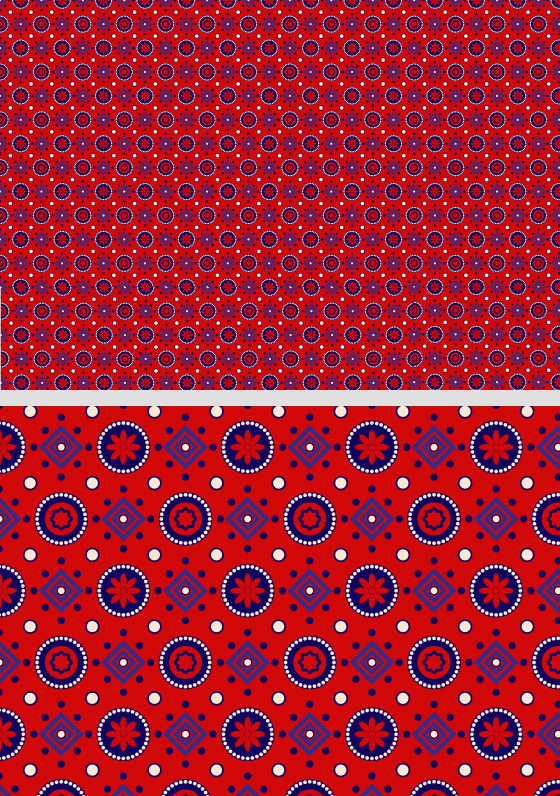
Top, the full canvas; bottom, a detail of the centre.
Write a WebGL 1 fragment shader that draws this pattern.

```glsl
precision highp float;
// Foulard print: beaded medallions and dotted diamonds alternate like a chessboard,
// with cream spots at the cell corners. Rows swap between flower and ring medallions.
// The canvas is 1152 units wide; the lower part is slipped a little along two seams.

uniform vec2 u_resolution;

const float PI = 3.14159265;
const vec2 CELL = vec2(42.6, 49.2);
const vec3 RED = vec3(0.82, 0.03, 0.03);
const vec3 NAVY = vec3(0.06, 0.02, 0.36);
const vec3 BLUE = vec3(0.20, 0.17, 0.52);
const vec3 CREAM = vec3(0.98, 0.91, 0.83);

float pixelSize;

// Coverage of a shape from its signed distance.
float fill(float d) {
  return clamp(0.5 - d / pixelSize, 0.0, 1.0);
}

// Angle within one of n equal sectors, centred on zero.
float foldAngle(float angle, float n) {
  float sector = 2.0 * PI / n;
  return mod(angle + 0.5 * sector, sector) - 0.5 * sector;
}

float diamond(vec2 p, float radius) {
  return (abs(p.x) + abs(p.y) - radius) * 0.7071;
}

vec3 drawMedallion(vec3 color, vec2 p, bool isFlower) {
  float r = length(p);
  float angle = atan(p.y, p.x + 1e-5);
  color = mix(color, NAVY, fill(r - 18.4));

  // Rim of small beads
  float beadAngle = foldAngle(angle, 32.0);
  vec2 bead = r * vec2(cos(beadAngle), sin(beadAngle)) - vec2(16.6, 0.0);
  color = mix(color, CREAM, fill(length(bead) - 1.25));

  if (isFlower) {
    // Eight pointed petals around a small heart
    float petalAngle = foldAngle(angle, 8.0);
    vec2 petal = r * vec2(cos(petalAngle), sin(petalAngle)) - vec2(6.8, 0.0);
    float d = (length(petal / vec2(5.0, 2.2)) - 1.0) * 2.2;
    color = mix(color, RED, fill(min(d, r - 2.2)));
  } else {
    // Red disc with a scalloped ring
    color = mix(color, RED, fill(r - 11.3));
    float scallop = 6.3 + 0.6 * cos(8.0 * angle);
    color = mix(color, NAVY, fill(abs(r - scallop) - 1.1));
  }
  return color;
}

vec3 drawDiamond(vec3 color, vec2 p) {
  // Nested outlines
  color = mix(color, BLUE, fill(abs(diamond(p, 13.2)) - 1.5));
  color = mix(color, BLUE, fill(abs(diamond(p, 7.0)) - 1.3));
  color = mix(color, NAVY, fill(length(p) - 3.2));
  color = mix(color, CREAM, fill(length(p) - 2.3));

  // Dots off the four points and the four sides
  vec2 q = abs(p);
  float dots = min(length(q - vec2(18.8, 0.0)), length(q - vec2(0.0, 20.5)));
  dots = min(dots, length(q - vec2(11.0, 11.5)));
  return mix(color, NAVY, fill(dots - 2.5));
}

void main() {
  pixelSize = 1152.0 / u_resolution.x;
  vec2 canvas = vec2(gl_FragCoord.x, u_resolution.y - gl_FragCoord.y) * pixelSize;

  // Slip of the cloth below the horizontal seam
  vec2 p = canvas - vec2(0.0, 0.5);
  bool belowSeam = canvas.y > 589.5;
  if (belowSeam) {
    p += canvas.x < 850.0 ? vec2(-1.5, 0.0) : vec2(0.0, 1.5);
  }

  // Chessboard of motifs
  vec2 cell = floor(p / CELL + 0.5);
  vec2 local = p - cell * CELL;
  bool isMedallion = mod(cell.x + cell.y, 2.0) > 0.5;
  bool isFlowerRow = mod(cell.y, 2.0) < 0.5;
  vec3 color = RED;
  if (isMedallion) {
    color = drawMedallion(color, local, isFlowerRow);
  } else {
    color = drawDiamond(color, local);
  }

  // Outlined spots at the cell corners
  float spot = length(abs(local) - 0.5 * CELL);
  color = mix(color, NAVY, fill(spot - 5.0));
  color = mix(color, CREAM, fill(spot - 3.8));

  // Pale edge bared by the slip
  if (belowSeam) {
    color = mix(color, vec3(0.95), fill(canvas.x - 1.5));
  }
  gl_FragColor = vec4(color, 1.0);
}
```
